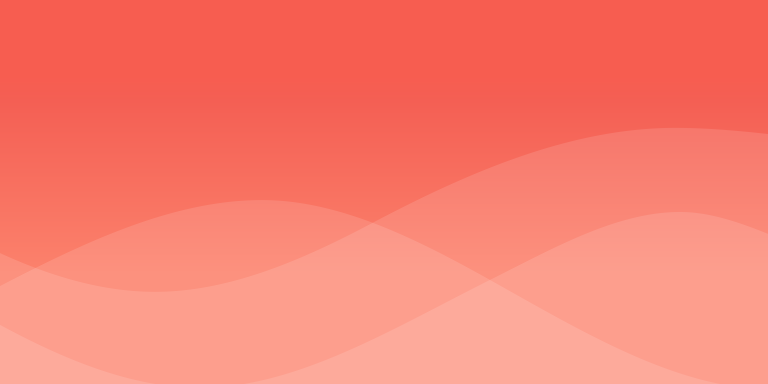
Reproduce this background procedurally as a Shadertoy shader.

```glsl
// Soft coral backdrop: a vertical gradient under three translucent waves.
// Each wave is a smooth cubic curve through a few knots (x, height, slope);
// everything below the curve is veiled with white, so overlaps grow lighter.

#define VEIL_OPACITY 0.12
#define CORAL_TOP vec3(0.970, 0.365, 0.315)
#define CORAL_MID vec3(0.957, 0.372, 0.328)
#define CORAL_LOW vec3(0.988, 0.510, 0.425)
#define MID_START 0.80
#define MID_END 0.74
#define LOW_END 0.285

const int KNOTS = 5;

// Cubic Hermite segment between two knots
float hermite(vec3 a, vec3 b, float x) {
    float span = b.x - a.x;
    float t = clamp((x - a.x) / span, 0.0, 1.0);
    float u = 1.0 - t;
    return mix(a.y, b.y, t * t * (3.0 - 2.0 * t))
         + span * t * u * (u * a.z - t * b.z);
}

// Height of the wave at x
float waveHeight(vec3 knots[KNOTS], float x) {
    float height = knots[0].y;
    for (int i = 0; i < KNOTS - 1; i++) {
        if (x >= knots[i].x) height = hermite(knots[i], knots[i + 1], x);
    }
    return height;
}

// White veil below the wave, with a one pixel soft edge
vec3 addVeil(vec3 color, vec2 p, vec3 knots[KNOTS]) {
    float edge = (waveHeight(knots, p.x) - p.y) * iResolution.y;
    float cover = clamp(edge + 0.5, 0.0, 1.0);
    return mix(color, vec3(1.0), VEIL_OPACITY * cover);
}

// Flat top, a slightly muted band, then a warm ramp downwards
vec3 backdrop(float y) {
    float toMid = clamp((MID_START - y) / (MID_START - MID_END), 0.0, 1.0);
    float toLow = clamp((MID_END - y) / (MID_END - LOW_END), 0.0, 1.0);
    return mix(mix(CORAL_TOP, CORAL_MID, toMid), CORAL_LOW, toLow);
}

void mainImage(out vec4 fragColor, in vec2 fragCoord) {
    // Canvas spans 2 by 1 units
    vec2 p = fragCoord / iResolution.xy * vec2(2.0, 1.0);
    vec3 color = backdrop(p.y);

    // Long swell rising to the right
    color = addVeil(color, p, vec3[KNOTS](
        vec3(0.0, 0.341, -0.46), vec3(0.404, 0.240, 0.0),
        vec3(0.969, 0.419, 0.53), vec3(1.758, 0.667, 0.0),
        vec3(2.0, 0.651, -0.11)));

    // Hump on the left, falling to the lower right
    color = addVeil(color, p, vec3[KNOTS](
        vec3(0.0, 0.255, 0.52), vec3(0.682, 0.479, 0.0),
        vec3(1.276, 0.271, -0.56), vec3(1.875, 0.0, -0.2),
        vec3(2.0, -0.01, 0.0)));

    // Low wave with its crest on the right
    color = addVeil(color, p, vec3[KNOTS](
        vec3(0.0, 0.154, -0.54), vec3(0.521, -0.01, 0.0),
        vec3(1.276, 0.271, 0.5), vec3(1.771, 0.448, 0.0),
        vec3(2.0, 0.391, -0.4)));

    fragColor = vec4(color, 1.0);
}
```
